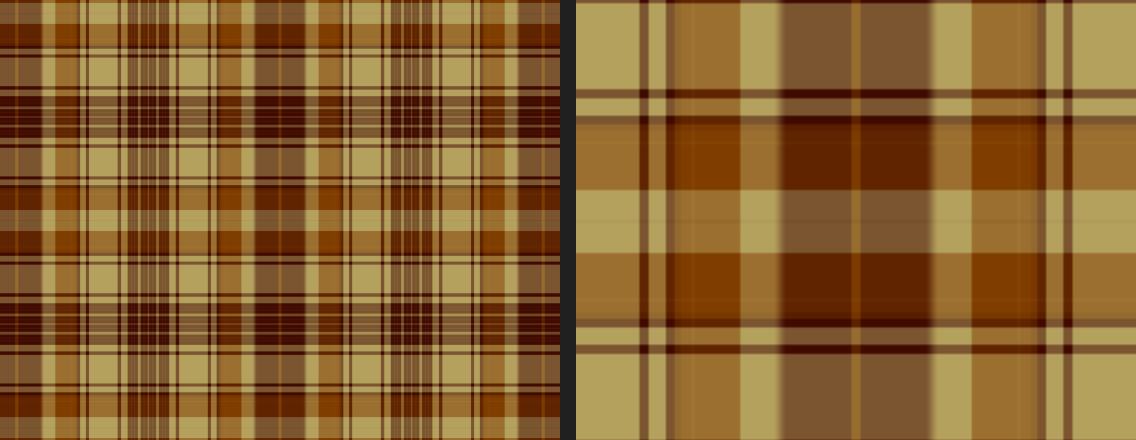
Left: the whole. Right: its middle third, enlarged.
Give the GLSL for this pattern, as a Shadertoy shader.

```glsl
// Tartan cloth: mirrored stripe sequences for warp and weft, mixed half and half.
// Both share one stripe order measured outward from a dark centre group;
// the warp repeat is longer and gains a soft dark band at its far edge.

#define THREADS 768.0                     // threads across the canvas width
#define WARP_PERIOD 361.0
#define WEFT_PERIOD 284.0
#define GROUP_CENTRE vec2(203.5, 159.0)   // first dark group, in threads
#define CREAM vec3(0.71, 0.63, 0.37)
#define MAROON vec3(0.25, 0.04, 0.0)
#define ORANGE vec3(0.50, 0.24, 0.0)
#define EDGE_BLUR 0.7                     // least edge softness, in threads

// Coverage of a stripe spanning from..to, with edges softened by blur
float band(float d, float from, float to, float blur) {
    return smoothstep(from - blur, from + blur, d)
         - smoothstep(to - blur, to + blur, d);
}

// Distance from the nearest group centre in a mirrored repeat
float mirrorDistance(float x, float centre, float period) {
    return abs(mod(x - centre + 0.5 * period, period) - 0.5 * period);
}

// Stripe order shared by both thread directions
vec3 stripes(float d, float blur) {
    vec3 col = mix(CREAM, ORANGE, band(d, 96.5, 127.6, blur));

    // Narrow paired lines and the wide dark group
    float dark = band(d, -9.0, 28.5, blur)
               + band(d, 37.5, 42.2, blur)
               + band(d, 81.5, 85.7, blur)
               + band(d, 93.6, 97.6, blur);
    col = mix(col, MAROON, clamp(dark, 0.0, 1.0));
    col = mix(col, MAROON, 0.22 * band(d, 97.6, 100.5, blur));

    // Pale pinstripes inside the dark group and the orange band
    float pale = 0.80 * band(d, 10.6, 14.4, blur)
               + 0.55 * band(d, -0.9, 0.9, blur)
               + 0.14 * band(d, 5.3, 6.5, blur)
               + 0.16 * band(d, 18.5, 19.8, blur)
               + 0.16 * band(d, 22.5, 23.8, blur)
               + 0.13 * band(d, 105.4, 106.7, blur);
    return mix(col, CREAM, pale);
}

void mainImage(out vec4 fragColor, in vec2 fragCoord) {
    float threadsPerPixel = THREADS / iResolution.x;
    vec2 p = fragCoord * threadsPerPixel;
    float blur = max(EDGE_BLUR, 0.65 * threadsPerPixel);

    float warpDist = mirrorDistance(p.x, GROUP_CENTRE.x, WARP_PERIOD);
    float weftDist = mirrorDistance(p.y, GROUP_CENTRE.y, WEFT_PERIOD);
    vec3 warp = stripes(warpDist, blur);
    vec3 weft = stripes(weftDist, blur);

    // Soft-edged warp band with an orange centre line
    float fromBand = 0.5 * WARP_PERIOD - warpDist;
    warp = mix(warp, MAROON, 1.0 - smoothstep(31.5, 38.0, fromBand));
    warp = mix(warp, ORANGE, 0.9 * band(fromBand, -9.0, 2.1, blur));

    // Faint line along the middle of the pale weft band
    float fromPale = 0.5 * WEFT_PERIOD - weftDist;
    weft = mix(weft, MAROON, 0.08 * band(fromPale, -9.0, 0.8, blur));

    fragColor = vec4(mix(warp, weft, 0.5), 1.0);
}
```
